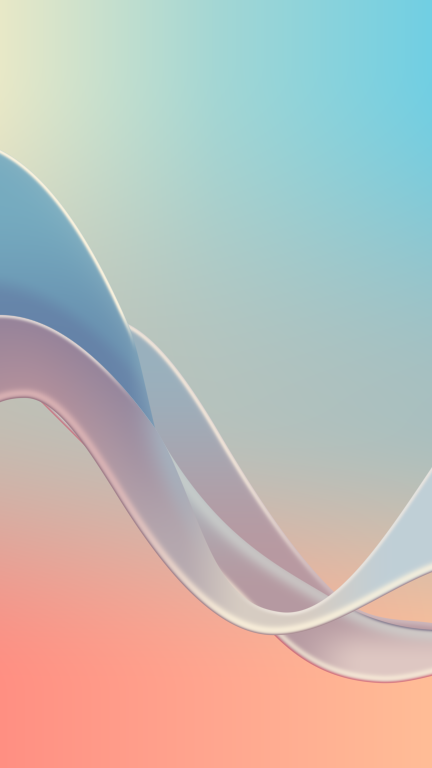
Write a Shadertoy shader that draws this background.

```glsl
// Glossy folded ribbons sweeping over a pastel gradient from aqua to coral.

// Cubic arc through a and b with given end slopes, straight beyond its ends.
float arc(float x, vec2 a, vec2 b, float slopeA, float slopeB) {
    float w = b.x - a.x;
    float t = clamp((x - a.x) / w, 0.0, 1.0), s = 1.0 - t;
    float y = s * s * (1.0 + 2.0 * t) * a.y + t * t * (3.0 - 2.0 * t) * b.y
            + w * s * t * (s * slopeA - t * slopeB);
    return y + slopeA * min(x - a.x, 0.0) + slopeB * max(x - b.x, 0.0);
}

// Edges of the folds, as heights over x.
float blueTop(float x) {
    vec2 tip = vec2(2.67, 9.25);
    return x < tip.x ? arc(x, vec2(0, 12.88), tip, -0.5, -2.3)
                     : arc(x, tip, vec2(3.19, 7.25), -2.3, -4.2);
}
float frontTop(float x) {
    vec2 fold = vec2(3.23, 7.08), bend = vec2(4.375, 4.54), low = vec2(5.83, 3.25);
    if (x < fold.x) return arc(x, vec2(0, 9.44), fold, 0.0, -1.4);
    if (x < bend.x) return arc(x, fold, bend, -1.4, -2.1);
    if (x < low.x) return arc(x, bend, low, -2.1, -0.15);
    return arc(x, low, vec2(9, 6.27), -0.15, 1.5);
}
float frontBottom(float x) {
    vec2 crest = vec2(0.52, 7.71), mid = vec2(2.5, 5.58), low = vec2(5.625, 2.77);
    if (x < crest.x) return arc(x, vec2(0, 7.62), crest, 0.4, 0.0);
    if (x < mid.x) return arc(x, crest, mid, 0.0, -1.6);
    if (x < low.x) return arc(x, mid, low, -1.6, -0.05);
    return arc(x, low, vec2(9, 4.08), -0.05, 0.4);
}
float backTop(float x) {
    vec2 mid = vec2(4.58, 6.96), cross = vec2(6.98, 3.65);
    if (x < mid.x) return arc(x, vec2(2.67, 9.25), mid, -0.5, -1.7);
    if (x < cross.x) return arc(x, mid, cross, -1.7, -0.95);
    return arc(x, cross, vec2(9, 3.02), -0.95, -0.15);
}
float backBottom(float x) {
    vec2 low = vec2(7.92, 1.77);
    return x < low.x ? arc(x, vec2(5.73, 2.75), low, -1.0, -0.05)
                     : arc(x, low, vec2(9, 1.92), -0.05, 0.25);
}
float ridge(float x) {
    vec2 cross = vec2(6.98, 3.5);
    return x < cross.x ? arc(x, vec2(3.23, 7.08), cross, -1.8, -0.6)
                       : arc(x, cross, vec2(9, 2.88), -0.6, -0.05);
}

// Turns a height difference into a distance from the edge.
float toDistance(float d) {
    return d / max(length(vec2(dFdx(d), dFdy(d))), 1e-5) * 16.0 / iResolution.y;
}
float cover(float d) {
    float soft = 12.0 / iResolution.y;
    return smoothstep(-soft, soft, d);
}
float rim(float d, float width) { return exp(-d * d / (width * width)); }

vec3 blend3(vec3 a, vec3 b, vec3 c, float t) {
    return t < 0.5 ? mix(a, b, 2.0 * t) : mix(b, c, 2.0 * t - 1.0);
}

vec3 backdrop(vec2 uv) {
    vec3 sky = blend3(vec3(0.91, 0.91, 0.78), vec3(0.64, 0.84, 0.83), vec3(0.44, 0.81, 0.89), uv.x);
    vec3 haze = blend3(vec3(0.75, 0.75, 0.71), vec3(0.71, 0.76, 0.74), vec3(0.66, 0.75, 0.75), uv.x);
    vec3 coral = blend3(vec3(1.0, 0.56, 0.51), vec3(1.0, 0.65, 0.56), vec3(1.0, 0.74, 0.59), uv.x);
    vec3 c = mix(haze, sky, smoothstep(0.45, 0.92, uv.y));
    return mix(coral, c, smoothstep(0.1, 0.5 - 0.03 * uv.x, uv.y));
}

void mainImage(out vec4 fragColor, in vec2 fragCoord) {
    vec2 uv = fragCoord / iResolution.xy, p = uv * vec2(9, 16);
    float x = p.x;
    vec3 cream = vec3(1.0, 0.96, 0.87), color = backdrop(uv);

    // Distances, positive on the inner side of each edge.
    float top = frontTop(x), bottom = frontBottom(x);
    float blueIn = toDistance(blueTop(x) - p.y);
    float topIn = toDistance(top - p.y);
    float bottomIn = toDistance(p.y - bottom);
    float backIn = toDistance(backTop(x) - p.y);
    float baseIn = toDistance(p.y - backBottom(x));
    float ridgeIn = toDistance(ridge(x) - p.y);

    // Back ribbon: cool at the top, mauve lower down, pale at the right.
    vec3 back = mix(vec3(0.72, 0.60, 0.63), vec3(0.60, 0.69, 0.74), smoothstep(4.2, 8.6, p.y));
    back = mix(back, cream, 0.9 * rim(backIn - 0.04, 0.05) * smoothstep(7.2, 4.5, x));
    back = mix(back, vec3(0.88, 0.82, 0.82), 0.5 * rim(backIn, 0.1));

    // Lit inner fold beneath the ridge.
    vec3 inner = mix(vec3(0.71, 0.60, 0.63), vec3(0.66, 0.71, 0.74), smoothstep(3.6, 6.4, p.y));
    inner = mix(inner, vec3(0.87, 0.78, 0.76), smoothstep(5.9, 7.6, x) * smoothstep(3.3, 2.2, p.y));
    inner = mix(inner, vec3(0.82, 0.84, 0.82), 0.65 * rim(ridgeIn - 0.08, 0.18));
    inner = mix(inner, vec3(0.45, 0.42, 0.52), 0.7 * rim(ridgeIn, 0.04) * smoothstep(7.0, 8.0, x));
    inner = mix(inner, cream, 0.6 * rim(baseIn - 0.1, 0.07));
    inner = mix(inner, vec3(0.82, 0.38, 0.44), 0.8 * rim(baseIn, 0.04));
    back = mix(back, inner, cover(ridgeIn));
    color = mix(color, back, cover(backIn) * cover(baseIn));

    // Front ribbon: mauve at the left, cream in the dip, icy at the right.
    float across = clamp((p.y - bottom) / max(top - bottom, 0.01), 0.0, 1.0);
    vec3 front = mix(vec3(0.71, 0.57, 0.61), vec3(0.72, 0.67, 0.69), smoothstep(1.0, 3.8, x));
    front = mix(front, vec3(0.56, 0.50, 0.60), 0.85 * across * smoothstep(4.4, 2.6, x));
    front = mix(front, vec3(0.84, 0.80, 0.76), smoothstep(3.7, 5.2, x));
    front = mix(front, vec3(0.75, 0.81, 0.84), smoothstep(6.2, 8.3, x));
    front = mix(front, vec3(0.64, 0.72, 0.77), 0.7 * rim(x - 3.5, 0.55) * smoothstep(0.45, 1.0, across));
    front = mix(front, mix(vec3(0.88, 0.72, 0.72), cream, smoothstep(2.0, 5.0, x)),
                0.75 * rim(bottomIn - 0.1, 0.09));
    front = mix(front, vec3(0.55, 0.40, 0.46), 0.65 * rim(bottomIn, 0.035));
    float topShine = max(smoothstep(3.0, 1.8, x), smoothstep(4.6, 6.0, x));
    front = mix(front, vec3(0.94, 0.91, 0.88), 0.75 * topShine * rim(topIn - 0.02, 0.05));
    color = mix(color, front, cover(topIn) * cover(bottomIn));

    // Blue fold, with a deeper band in its lower part and a bright rim.
    vec3 blue = mix(vec3(0.40, 0.55, 0.68), vec3(0.46, 0.67, 0.75), smoothstep(8.3, 12.0, p.y));
    float band = arc(x, vec2(0, 10.1), vec2(2.5, 8.6), -0.15, -1.0);
    blue = mix(blue, vec3(0.39, 0.48, 0.64), 0.6 * smoothstep(0.25, -0.3, p.y - band));
    blue = mix(blue, vec3(0.60, 0.73, 0.77), 0.45 * exp(-3.5 * max(blueIn, 0.0)));
    blue = mix(blue, cream, 0.95 * rim(blueIn - 0.03, 0.05) * smoothstep(8.6, 9.6, p.y));
    color = mix(color, blue, cover(blueIn) * cover(-topIn));

    fragColor = vec4(color, 1.0);
}
```
